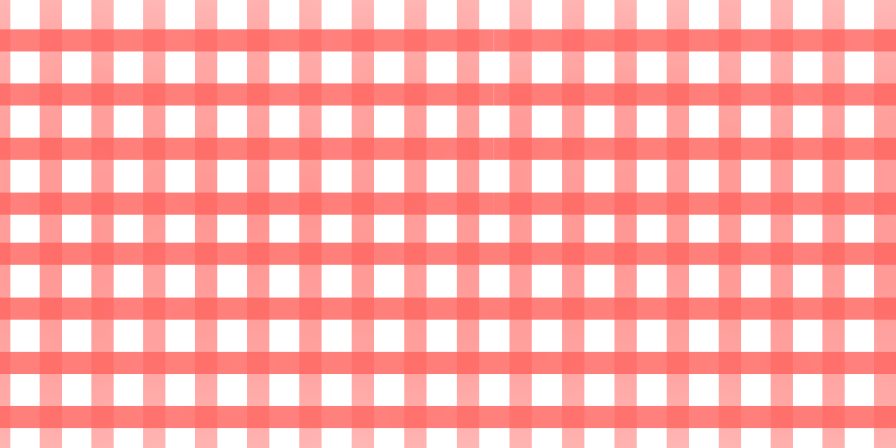
Give the GLSL for this pattern, as a Shadertoy shader.

```glsl
// Woven red gingham: translucent rows laid over fainter columns on white.
// Stripes come from repeated distances with a slight drift in their spacing;
// column dye fades toward the top and bottom, with soft gradient-noise wear.

const vec3 CLOTH = vec3(1.0);
const vec3 DYE = vec3(1.0, 0.40, 0.38);

// Units: canvas height is 1.
const float COLUMN_PITCH = 0.1164;
const float COLUMN_FIRST = 0.1135;
const float COLUMN_WIDTH = 0.0498;
const float ROW_PITCH = 0.1202;
const float ROW_FIRST = 0.0898;
const float ROW_WIDTH = 0.0494;

vec2 hashGradient(vec2 cell) {
    float h = fract(sin(dot(cell, vec2(127.1, 311.7))) * 43758.5);
    float angle = 6.2832 * h;
    return vec2(cos(angle), sin(angle));
}

float gradientNoise(vec2 p) {
    vec2 i = floor(p), f = fract(p);
    vec2 u = f * f * f * (f * (f * 6.0 - 15.0) + 10.0);
    float a = dot(hashGradient(i), f);
    float b = dot(hashGradient(i + vec2(1, 0)), f - vec2(1, 0));
    float c = dot(hashGradient(i + vec2(0, 1)), f - vec2(0, 1));
    float d = dot(hashGradient(i + vec2(1, 1)), f - vec2(1, 1));
    return mix(mix(a, b, u.x), mix(c, d, u.x), u.y);
}

// Index of the stripe nearest to a coordinate.
float stripeIndex(float x, float first, float pitch) {
    return floor((x - first) / pitch + 0.5);
}

// Antialiased coverage of a band around a centre.
float band(float x, float centre, float width, float pixel) {
    return clamp((0.5 * width - abs(x - centre)) / pixel + 0.5, 0.0, 1.0);
}

// Columns wander slowly from left to right.
float columnDrift(float index) {
    return -0.0028 * sin(index * 0.3927);
}

// Rows close up around the middle of the cloth.
float rowDrift(float index) {
    float offset = index - 3.5;
    return -sign(offset) * 0.0042 * exp(-0.8 * (abs(offset) - 0.5));
}

void mainImage(out vec4 fragColor, in vec2 fragCoord) {
    float pixel = 1.0 / iResolution.y;
    vec2 p = fragCoord * pixel;
    p.y = 1.0 - p.y; // measure rows from the top

    // Stripe coverage
    float column = stripeIndex(p.x, COLUMN_FIRST, COLUMN_PITCH);
    float columnCentre = COLUMN_FIRST + column * COLUMN_PITCH + columnDrift(column);
    float columnMask = band(p.x, columnCentre, COLUMN_WIDTH, pixel);

    float row = stripeIndex(p.y, ROW_FIRST, ROW_PITCH);
    float rowCentre = ROW_FIRST + row * ROW_PITCH + rowDrift(row);
    float rowMask = band(p.y, rowCentre, ROW_WIDTH, pixel);

    // Dye strength
    float wear = gradientNoise(p * vec2(5.0, 4.0) + 3.7);
    float edge = abs(2.0 * p.y - 1.0);
    float columnDye = mix(0.66, 0.49, edge * edge) + 0.05 * wear;
    float rowDye = 0.835 + 0.025 * wear;

    // Columns first, rows over them
    vec3 color = mix(CLOTH, DYE, columnMask * columnDye);
    color = mix(color, DYE, rowMask * rowDye);

    // Faint pale seam fading downward
    float seam = band(p.x, 1.102, 0.0022, pixel) * smoothstep(0.65, 0.2, p.y);
    color = mix(color, CLOTH, 0.2 * seam);

    fragColor = vec4(color, 1.0);
}
```
